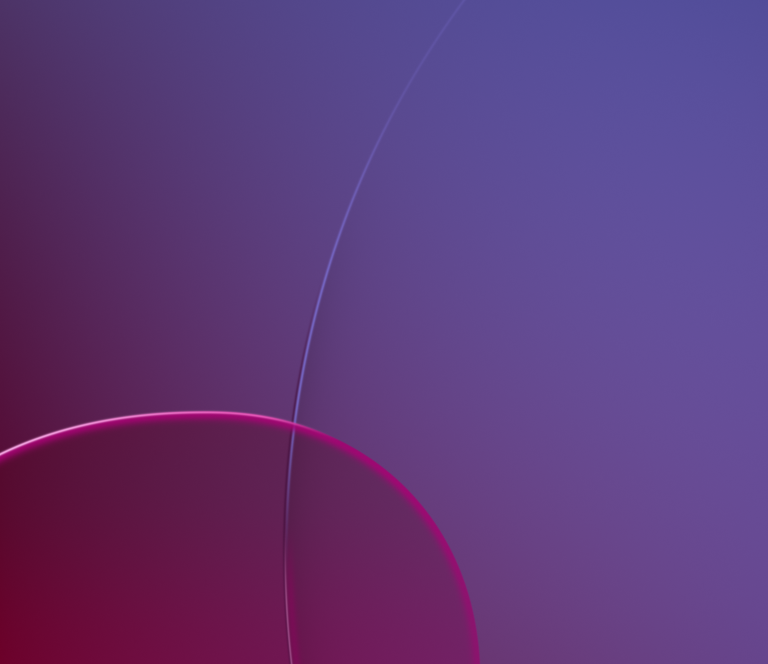
Give the GLSL for this background, as a Shadertoy shader.

```glsl
#define ARC_TURN vec2(0.4305, 0.17)
#define ARC_BEND vec2(0.333, 0.08)
#define DOME_CENTER vec2(0.31, -0.03)
#define DOME_HEIGHT 0.409
#define DOME_LEFT 0.54
#define DOME_RIGHT 0.413
#define DOME_POWER 2.15
#define LINE_WIDTH 0.0022
#define RIM_WIDTH 0.009
#define SHADOW_REACH 0.03

float hash(vec2 p) {
    vec3 q = fract(vec3(p.xyx) * 0.1031);
    q += dot(q, q.yzx + 33.33);
    return fract((q.x + q.y) * q.z);
}

float bell(float d, float width) {
    return exp(-d * d / (width * width));
}

// Smooth curve through three colours at t = 0, 0.5 and 1
vec3 blend3(vec3 a, vec3 b, vec3 c, float t) {
    return a * (1.0 - t) * (1.0 - 2.0 * t) + b * 4.0 * t * (1.0 - t) + c * t * (2.0 * t - 1.0);
}

vec3 backdrop(vec2 uv) {
    vec3 top = blend3(vec3(0.30, 0.20, 0.40), vec3(0.33, 0.29, 0.57), vec3(0.32, 0.30, 0.60), uv.x);
    vec3 middle = blend3(vec3(0.32, 0.09, 0.26), vec3(0.38, 0.26, 0.52), vec3(0.39, 0.31, 0.61), uv.x);
    vec3 bottom = blend3(vec3(0.38, 0.00, 0.16), vec3(0.41, 0.18, 0.40), vec3(0.40, 0.27, 0.55), uv.x);
    return blend3(bottom, middle, top, uv.y);
}

vec3 domeGlass(vec2 p) {
    float across = pow(clamp(p.x / 0.72, 0.0, 1.0), 0.8);
    vec3 upper = mix(vec3(0.33, 0.04, 0.18), vec3(0.39, 0.19, 0.41), across);
    vec3 lower = mix(vec3(0.43, 0.00, 0.16), vec3(0.45, 0.13, 0.40), across);
    return mix(lower, upper, smoothstep(-0.05, 0.32, p.y));
}

// Signed distance to the arc, positive on its right
float arcDistance(vec2 p) {
    float h = p.y - ARC_TURN.y;
    float h2 = h * h;
    float x = ARC_TURN.x + ARC_BEND.x * h2 + ARC_BEND.y * h2 * h2;
    float slope = 2.0 * ARC_BEND.x * h + 4.0 * ARC_BEND.y * h * h2;
    return (p.x - x) / sqrt(1.0 + slope * slope);
}

// Signed distance to a lopsided superellipse, negative inside
float domeDistance(vec2 p) {
    vec2 radius = vec2(p.x < DOME_CENTER.x ? DOME_LEFT : DOME_RIGHT, DOME_HEIGHT);
    vec2 q = max(abs(p - DOME_CENTER) / radius, 1e-4);
    float k = pow(pow(q.x, DOME_POWER) + pow(q.y, DOME_POWER), 1.0 / DOME_POWER);
    vec2 gradient = pow(q / k, vec2(DOME_POWER - 1.0)) / radius;
    return (k - 1.0) / length(gradient);
}

vec3 addArc(vec3 color, vec2 p, float d, float pixel) {
    float width = max(LINE_WIDTH, 0.7 * pixel);
    float low = 1.0 - smoothstep(0.38, 0.62, p.y);
    float foot = 1.0 - smoothstep(0.08, 0.22, p.y);

    // Soft shade on the right, dark seam on the left
    float shade = smoothstep(-pixel, pixel, d) * exp(-max(d, 0.0) / SHADOW_REACH);
    color *= 1.0 - 0.12 * shade * (1.0 - smoothstep(0.4, 0.8, p.y));
    color = mix(color, vec3(0.25, 0.05, 0.22), 0.6 * low * bell(d + 0.0025, width));

    // Blue edge fading upward, rosy edge at the foot
    float blue = mix(0.8, 0.22, smoothstep(0.55, 0.9, p.y)) * smoothstep(0.12, 0.42, p.y);
    color = mix(color, vec3(0.48, 0.43, 0.82), blue * bell(d - 0.001, width));
    color = mix(color, vec3(0.55, 0.02, 0.37), 0.5 * foot * bell(d - 0.006, 0.007));
    return mix(color, vec3(0.70, 0.40, 0.62), 0.6 * foot * bell(d + 0.001, 0.8 * width));
}

vec3 addRim(vec3 color, vec2 p, float d, float pixel) {
    // Magenta glow just inside the edge
    float inside = 1.0 - smoothstep(-pixel, pixel, d - 0.001);
    float strength = mix(0.45, 0.85, smoothstep(0.0, 0.3, p.y));
    float glow = bell(d + 0.003, RIM_WIDTH) * inside;
    color = mix(color, vec3(0.66, 0.01, 0.46), strength * glow);

    // Pale highlight, brightest on the left
    float lit = 1.0 - smoothstep(0.38, 0.52, p.x);
    vec3 pale = mix(vec3(0.98, 0.70, 0.92), vec3(0.92, 0.36, 0.74), smoothstep(0.0, 0.42, p.x));
    return mix(color, pale, 0.9 * lit * bell(d, max(LINE_WIDTH, 0.8 * pixel)));
}

void mainImage(out vec4 fragColor, in vec2 fragCoord) {
    float pixel = 1.0 / iResolution.y;
    vec2 uv = fragCoord / iResolution.xy;
    vec2 p = fragCoord * pixel;
    float dome = domeDistance(p);

    vec3 color = backdrop(uv);
    color = mix(color, domeGlass(p), 1.0 - smoothstep(-pixel, pixel, dome));
    color = addArc(color, p, arcDistance(p), pixel);
    color = addRim(color, p, dome, pixel);

    // Dither against banding
    color += (hash(fragCoord) - 0.5) / 255.0;
    fragColor = vec4(clamp(color, 0.0, 1.0), 1.0);
}
```
